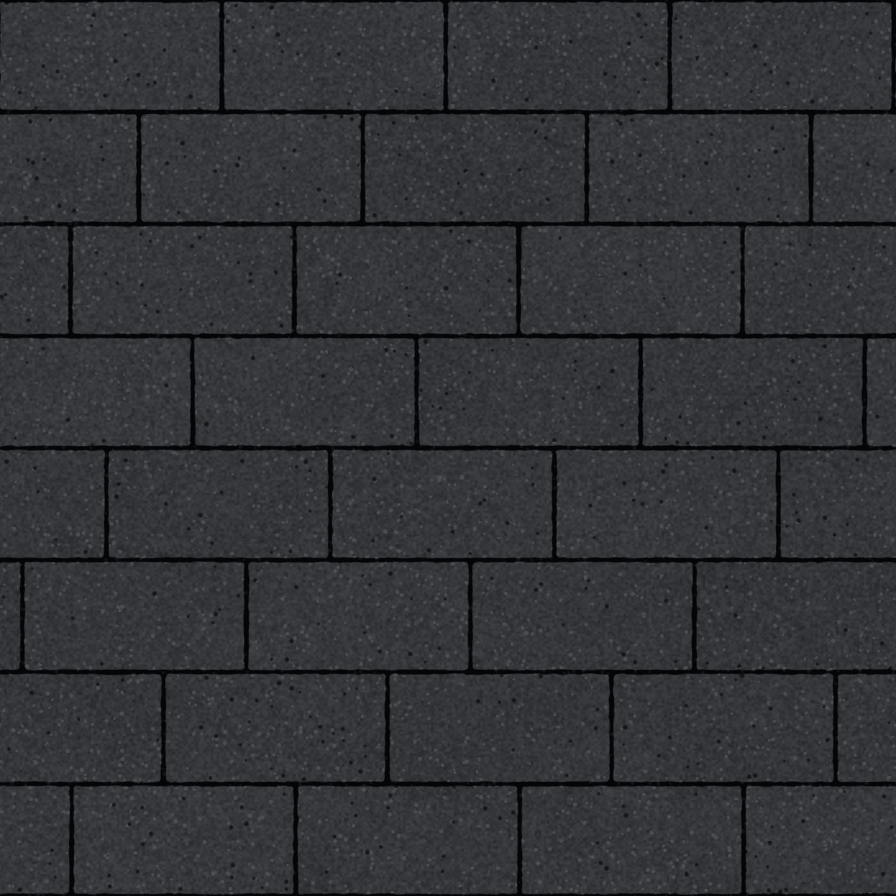
Reproduce this texture procedurally as a WebGL 1 fragment shader.

```glsl
precision highp float;
// Charcoal concrete pavers: eight staggered courses of four blocks each.
// Rounded-box distances cut the ragged black joints; periodic cellular noise
// scatters light aggregate and dark pits over a finely grained surface.

uniform vec2 u_resolution;

const vec2 GRID = vec2(4.0, 8.0);           // blocks across, courses down
const vec4 SHIFT_UPPER = vec4(0.99, 0.62, 0.315, 0.86);  // course offsets, in blocks
const vec4 SHIFT_LOWER = vec4(0.475, 0.10, 0.73, 0.32);
const float JOINT_WIDTH = 0.0050;
const float CORNER_RADIUS = 0.0035;
const float EDGE_SOFTNESS = 0.0011;
const float EDGE_RAGGEDNESS = 0.0024;
const vec3 JOINT_COLOR = vec3(0.017, 0.018, 0.022);
const vec3 BLOCK_COLOR = vec3(0.207, 0.212, 0.226);
const vec3 FLECK_COLOR = vec3(0.335, 0.345, 0.355);
const vec3 PIT_COLOR = vec3(0.060, 0.062, 0.070);
const float BLOCK_VARIATION = 0.05;
const float MOTTLE_STRENGTH = 0.09;
const float GRAIN_STRENGTH = 0.27;
const float PEBBLE_STRENGTH = 0.26;

float hash(vec2 p) {
  vec3 q = fract(p.xyx * 0.1031);
  q += dot(q, q.yzx + 33.33);
  return fract((q.x + q.y) * q.z);
}

// Value noise that wraps after the given number of cells.
float wrapNoise(vec2 uv, float count) {
  vec2 p = uv * count;
  vec2 i = floor(p);
  vec2 f = fract(p);
  f = f * f * (3.0 - 2.0 * f);
  vec2 a = mod(i, count);
  vec2 b = mod(i + 1.0, count);
  return mix(mix(hash(a), hash(vec2(b.x, a.y)), f.x),
             mix(hash(vec2(a.x, b.y)), hash(b), f.x), f.y);
}

// Wrapping cellular noise: distance to the nearest point, and its random id.
vec2 cells(vec2 uv, float count) {
  vec2 p = uv * count;
  vec2 base = floor(p);
  vec2 nearest = vec2(9.0, 0.0);
  for (int y = -1; y <= 1; y++) {
    for (int x = -1; x <= 1; x++) {
      vec2 cell = base + vec2(float(x), float(y));
      vec2 key = mod(cell, count);
      vec2 jitter = vec2(hash(key + 17.0), hash(key + 71.0));
      float d = length(cell + jitter - p);
      if (d < nearest.x) nearest = vec2(d, hash(key + 137.0));
    }
  }
  return nearest;
}

// Round spots on the share of cells whose id exceeds the threshold.
float spots(vec2 uv, float count, float threshold, float radius) {
  vec2 c = cells(uv, count);
  float size = radius * (0.7 + 0.6 * fract(c.y * 57.0));
  float soft = max(0.12, 0.7 * count / u_resolution.y);
  return step(threshold, c.y) * (1.0 - smoothstep(size - soft, size + soft, c.x));
}

float courseShift(float course) {
  vec4 pick = vec4(equal(vec4(0.0, 1.0, 2.0, 3.0), vec4(mod(course, 4.0))));
  return dot(course < 4.0 ? SHIFT_UPPER : SHIFT_LOWER, pick);
}

float roundedBox(vec2 p, vec2 halfSize, float radius) {
  vec2 q = abs(p) - halfSize + radius;
  return length(max(q, 0.0)) + min(max(q.x, q.y), 0.0) - radius;
}

void main() {
  vec2 uv = gl_FragCoord.xy / u_resolution;

  // Courses are counted from the top and each is shifted sideways.
  vec2 p = vec2(uv.x, 1.0 - uv.y) * GRID;
  float course = min(floor(p.y), GRID.y - 1.0);
  p.x -= courseShift(course);
  vec2 blockId = vec2(mod(floor(p.x), GRID.x), course);

  // Block outline with crumbled edges.
  vec2 local = (fract(p) - 0.5) / GRID;
  float edge = roundedBox(local, 0.5 / GRID - 0.5 * JOINT_WIDTH, CORNER_RADIUS);
  float ragged = 0.55 * wrapNoise(uv, 105.0) + 0.45 * wrapNoise(uv, 240.0) - 0.5;
  edge += EDGE_RAGGEDNESS * ragged;
  float soft = max(EDGE_SOFTNESS, 0.7 / u_resolution.y);
  float block = 1.0 - smoothstep(-soft, soft, edge);

  // Tone: block to block, cloudy mottling, fine grain and small pebbles.
  float mottle = 0.6 * wrapNoise(uv, 14.0) + 0.4 * wrapNoise(uv, 43.0) - 0.5;
  float grain = wrapNoise(uv, 350.0) - 0.5;
  vec2 pebble = cells(uv, 210.0);
  float pebbleTone = (pebble.y - 0.5) * (1.0 - smoothstep(0.25, 0.75, pebble.x));
  float tone = 1.0 + BLOCK_VARIATION * (hash(blockId + 5.0) - 0.5)
             + MOTTLE_STRENGTH * mottle + GRAIN_STRENGTH * grain
             + PEBBLE_STRENGTH * pebbleTone;
  vec3 surface = BLOCK_COLOR * tone;

  // Light aggregate, denser along the worn rim, and sparse dark pits.
  float rim = smoothstep(-0.005, -0.001, edge);
  float fleck = spots(uv, 150.0, 0.88 - 0.12 * rim, 0.28);
  surface = mix(surface, FLECK_COLOR, 0.65 * fleck);
  surface = mix(surface, PIT_COLOR, 0.85 * spots(uv + 0.37, 96.0, 0.95, 0.19));

  // A few crumbs lie dimly in the joints.
  vec3 joint = mix(JOINT_COLOR, BLOCK_COLOR, 0.25 * fleck);
  gl_FragColor = vec4(mix(joint, surface, block), 1.0);
}
```
